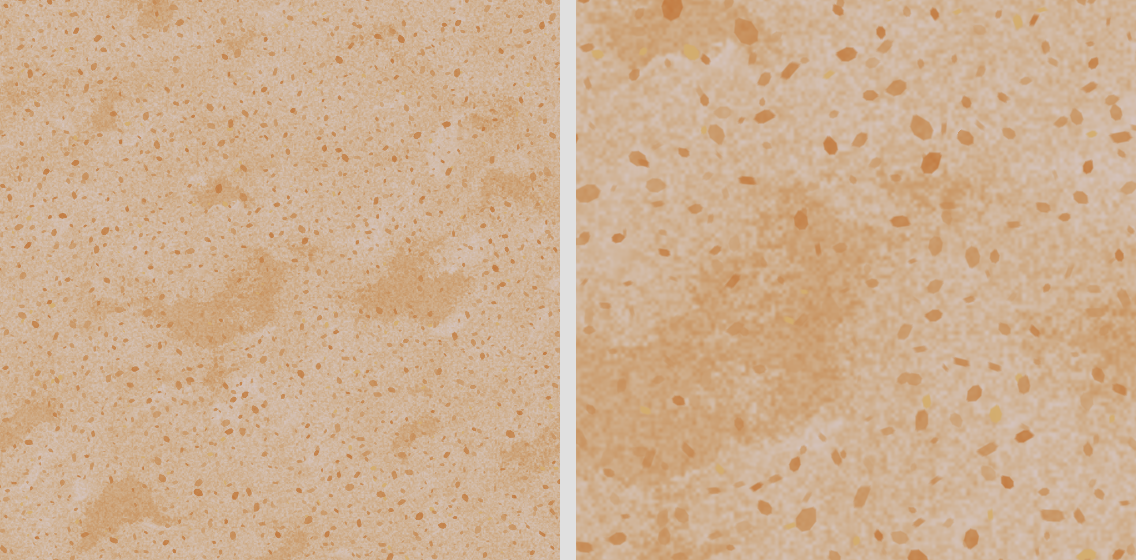
Left: the whole. Right: its middle third, enlarged.
Give the GLSL for this texture, as a WebGL 1 fragment shader.

```glsl
precision highp float;
// Warm beige terrazzo: a grainy ground with ochre clouds, pale smears and
// small angular chips. One "warmth" value is summed from warped noise and
// chip layers, then turned into colour by a smooth ramp.
uniform vec2 u_resolution;

#define GROUND_WARMTH 0.185
#define GRAIN_STRENGTH 0.42
#define GRAIN_CELLS 275.0
#define CLOUD_SCALE vec2(7.5, 13.0)
#define CLOUD_TILT 0.42
#define CLOUD_LEVEL 0.625
#define CLOUD_WARMTH 0.29
#define PALE_LEVEL 0.675
#define LARGE_CHIP_CELLS 36.0
#define SMALL_CHIP_CELLS 54.0
#define CHIP_SOFTNESS 0.0007

float hash(vec2 p) {
  vec3 q = fract(vec3(p.xyx) * 0.1031);
  q += dot(q, q.yzx + 33.33);
  return fract((q.x + q.y) * q.z);
}

vec2 hash2(vec2 p) {
  return vec2(hash(p), hash(p + 71.7));
}

mat2 rotation(float angle) {
  float c = cos(angle), s = sin(angle);
  return mat2(c, -s, s, c);
}

float noise(vec2 p) {
  vec2 cell = floor(p), f = fract(p);
  f = f * f * (3.0 - 2.0 * f);
  float low = mix(hash(cell), hash(cell + vec2(1.0, 0.0)), f.x);
  float high = mix(hash(cell + vec2(0.0, 1.0)), hash(cell + 1.0), f.x);
  return mix(low, high, f.y);
}

float fbm(vec2 p) {
  float sum = 0.0, amplitude = 0.5;
  for (int i = 0; i < 4; i++) {
    sum += amplitude * noise(p);
    p = rotation(0.6) * p * 2.03 + 19.3;
    amplitude *= 0.5;
  }
  return sum;
}

// One angular chip per occupied grid cell: x = coverage, y = random tone.
vec2 chips(vec2 p, float cells, float presence, float seed) {
  p = rotation(seed) * p * cells + 100.0;
  vec2 id = floor(p) + seed * 37.0;
  vec2 place = hash2(id), form = hash2(id + 211.0), look = hash2(id + 433.0);
  float radius = mix(0.11, 0.27, form.x * form.x);
  vec2 size = radius * vec2(1.0, mix(0.42, 0.95, form.y));
  vec2 q = fract(p) - 0.5 - (place - 0.5) * 0.46;
  q = rotation(6.2832 * look.x) * q / size;
  q.x += 0.2 * q.y;

  // A box with unequal corner cuts gives a broken-stone outline.
  float outline = max(abs(q.x), abs(q.y));
  outline = max(outline, mix(0.55, 0.75, form.y) * abs(q.x + q.y));
  outline = max(outline, 0.58 * (q.x - q.y));
  outline = max(outline, 0.70 * (q.y - q.x));
  float edge = cells * max(CHIP_SOFTNESS, 0.45 / u_resolution.y);
  float coverage = 1.0 - smoothstep(-edge, edge, (outline - 1.0) * size.y);
  return vec2(coverage * step(hash(id + 617.0), presence), look.y);
}

vec3 warmthRamp(float w) {
  vec3 pale = vec3(0.825, 0.735, 0.662);
  return pale - w * vec3(0.030, 0.130, 0.320) - w * w * vec3(0.015, 0.055, 0.0);
}

void main() {
  vec2 uv = gl_FragCoord.xy / u_resolution.y;

  // Tilted, swirled coordinates shared by the clouds and smears.
  vec2 swirl = vec2(fbm(uv * 9.0 + 3.1), fbm(uv * 9.0 + 47.9)) - 0.47;
  vec2 flow = rotation(CLOUD_TILT) * (uv + 0.17 * swirl);
  float cloud = fbm(flow * CLOUD_SCALE + 12.4);
  float smear = fbm(flow * CLOUD_SCALE * 1.6 + 83.6);

  // Fine mottling, also used to roughen the cloud borders.
  float grain = noise(uv * GRAIN_CELLS) + noise(uv * GRAIN_CELLS * 1.63 + 31.0) - 1.0;
  float rough = cloud + 0.03 * grain;
  float ochre = smoothstep(CLOUD_LEVEL - 0.03, CLOUD_LEVEL + 0.05, rough);
  float halo = smoothstep(0.44, 0.63, cloud);
  float pale = smoothstep(PALE_LEVEL - 0.04, PALE_LEVEL + 0.05, smear + 0.03 * grain);
  pale *= 1.0 - ochre;

  // Thin broken veins follow a contour of the swirled field.
  float contour = abs(noise(flow * vec2(9.0, 13.0) + 57.0) - 0.5);
  float vein = 1.0 - smoothstep(0.015, 0.08, contour);
  vein *= smoothstep(0.47, 0.62, fbm(uv * 7.0 + 141.0));

  float warmth = GROUND_WARMTH + 0.32 * (fbm(uv * 14.0 + 5.0) - 0.47);
  warmth += 0.07 * halo + CLOUD_WARMTH * ochre + 0.15 * vein * (1.0 - ochre);
  warmth = mix(warmth, -0.08, 0.8 * pale);
  warmth += GRAIN_STRENGTH * grain * mix(1.0, 0.8, max(ochre, pale));
  vec3 color = warmthRamp(max(warmth, -0.25));

  // Chips: mostly burnt orange, with a few yellow ones among the small.
  vec2 small = chips(uv, SMALL_CHIP_CELLS, 0.52, 0.9);
  vec2 large = chips(uv, LARGE_CHIP_CELLS, 0.62, 0.35);
  vec3 smallColor = warmthRamp(mix(0.52, 1.0, small.y) + 0.15 * grain);
  smallColor = mix(smallColor, vec3(0.83, 0.68, 0.43), step(0.88, small.y));
  vec3 largeColor = warmthRamp(mix(0.68, 1.18, large.y) + 0.15 * grain);
  color = mix(color, smallColor, 0.95 * small.x);
  color = mix(color, largeColor, large.x);

  gl_FragColor = vec4(color, 1.0);
}
```
